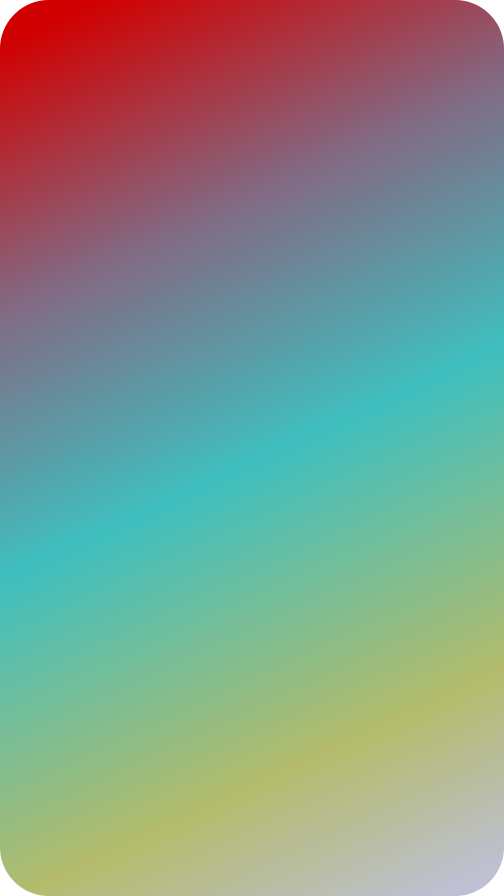
A WebGL 1 fragment shader for this background:

```glsl
precision highp float;
// A rounded card on white, filled by a slanted five-colour gradient that
// runs from red at the upper left to pale lavender at the lower right.
// A rounded-box distance cuts the corners; linear ramps blend the stops.

uniform vec2 u_resolution;

const vec3 WHITE    = vec3(1.0);
const vec3 RED      = vec3(0.82, 0.0, 0.0);
const vec3 MAUVE    = vec3(0.51, 0.415, 0.515);
const vec3 TEAL     = vec3(0.247, 0.75, 0.75);
const vec3 OLIVE    = vec3(0.705, 0.735, 0.42);
const vec3 LAVENDER = vec3(0.75, 0.755, 0.885);

const float GRADIENT_ANGLE = 25.0;  // degrees away from straight down
const float CORNER_RADIUS  = 0.097; // in canvas widths

// Linear progress from a to b, clamped to 0..1
float ramp(float a, float b, float t) {
  return clamp((t - a) / (b - a), 0.0, 1.0);
}

// Signed distance to a box with rounded corners, centred at the origin
float roundedBox(vec2 p, vec2 halfSize, float radius) {
  vec2 q = abs(p) - halfSize + radius;
  return length(max(q, 0.0)) + min(max(q.x, q.y), 0.0) - radius;
}

// Position along the slanted axis: 0 at upper left, 1 at lower right
float gradientPosition(vec2 p, vec2 size, float angle) {
  vec2 axis = vec2(sin(angle), -cos(angle));
  return 0.5 + dot(p, axis) / dot(size, abs(axis));
}

// Colour stops joined by straight blends
vec3 gradientColor(float t) {
  vec3 color = mix(RED, MAUVE, ramp(0.04, 0.276, t));
  color = mix(color, TEAL, ramp(0.276, 0.514, t));
  color = mix(color, OLIVE, ramp(0.514, 0.8, t));
  return mix(color, LAVENDER, ramp(0.8, 1.0, t));
}

void main() {
  // Centred coordinates, with the canvas width as the unit
  vec2 size = u_resolution / u_resolution.x;
  vec2 p = gl_FragCoord.xy / u_resolution.x - 0.5 * size;
  float pixel = 1.0 / u_resolution.x;

  float t = gradientPosition(p, size, radians(GRADIENT_ANGLE));
  float edge = roundedBox(p, 0.5 * size, CORNER_RADIUS);
  float coverage = clamp(0.5 - edge / pixel, 0.0, 1.0);

  gl_FragColor = vec4(mix(WHITE, gradientColor(t), coverage), 1.0);
}
```
